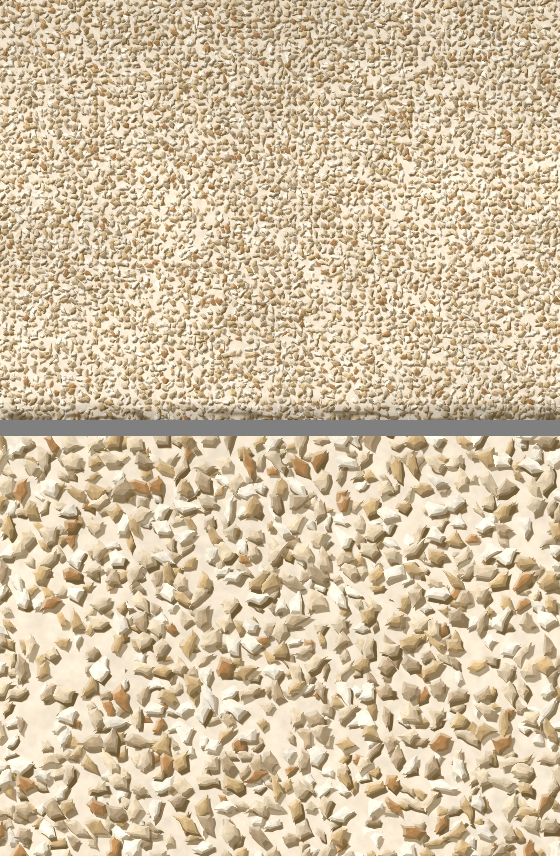
Top, the full canvas; bottom, a detail of the centre.
Write a Shadertoy shader that draws this texture.

```glsl
const float TAU = 6.2831853;
const float COARSE_DENSITY = 55.0;   // grains per canvas height
const float FINE_DENSITY = 76.0;
const float SHADOW_LENGTH = 0.21;    // in grain cells
const float BEVEL = 0.13;
const vec2 TO_LIGHT = vec2(-0.6, 0.8);
const vec3 MORTAR = vec3(0.96, 0.90, 0.81);
const vec3 CREAM = vec3(0.98, 0.94, 0.86);
const vec3 SAND = vec3(0.88, 0.80, 0.67);
const vec3 OCHRE = vec3(0.80, 0.68, 0.49);
const vec3 TAUPE = vec3(0.73, 0.64, 0.51);
const vec3 RUST = vec3(0.71, 0.53, 0.34);
const vec3 SHADE = vec3(0.41, 0.33, 0.20);

struct Grain {
    float dist;    // signed distance in cells
    vec2 facing;   // outward direction of the nearest side
    vec2 id;
};

float hash(vec2 p) {
    vec3 q = fract(vec3(p.xyx) * 0.1031);
    q += dot(q, q.yzx + 33.33);
    return fract((q.x + q.y) * q.z);
}

float noise(vec2 p) {
    vec2 i = floor(p), f = fract(p);
    f = f * f * (3.0 - 2.0 * f);
    return mix(mix(hash(i), hash(i + vec2(1, 0)), f.x),
               mix(hash(i + vec2(0, 1)), hash(i + vec2(1, 1)), f.x), f.y);
}

float fbm(vec2 p) {
    return 0.55 * noise(p) + 0.3 * noise(p * 2.1 + 7.0) + 0.15 * noise(p * 4.3 + 19.0);
}

// Nearest angular grain: a stretched, turned polygon in each jittered cell
Grain findGrain(vec2 p, float presence) {
    Grain best = Grain(9.0, vec2(0), vec2(0));
    vec2 cell = floor(p);
    for (int y = -1; y <= 1; y++)
    for (int x = -1; x <= 1; x++) {
        vec2 id = cell + vec2(x, y);
        if (hash(id + 91.0) > presence) continue;
        vec2 center = id + 0.5 + 0.62 * (vec2(hash(id), hash(id + 37.0)) - 0.5);
        float turn = TAU * hash(id + 13.0);
        mat2 spin = mat2(cos(turn), sin(turn), -sin(turn), cos(turn));
        float stretch = mix(1.0, 1.5, hash(id + 53.0));
        vec2 q = (p - center) * spin * vec2(1.0 / stretch, stretch);
        float dist = -9.0;
        vec2 side = vec2(0);
        for (int k = 0; k < 5; k++) {
            float n = float(k);
            float a = (n + 0.7 * hash(id + 5.3 * n + 3.0)) * TAU / 5.0;
            vec2 dir = vec2(cos(a), sin(a));
            float d = dot(q, dir) - mix(0.22, 0.43, hash(id + 7.7 * n + 61.0));
            if (d > dist) { dist = d; side = dir; }
        }
        if (dist < best.dist)
            best = Grain(dist, spin * normalize(side * vec2(1.0 / stretch, stretch)), id);
    }
    return best;
}

vec3 grainColor(vec2 id) {
    float pick = hash(id + 171.0);
    vec3 c = pick < 0.24 ? CREAM : pick < 0.57 ? SAND : pick < 0.78 ? OCHRE : pick < 0.93 ? TAUPE : RUST;
    return c * mix(0.93, 1.05, hash(id + 211.0));
}

// Lays one layer of grains and their cast shadows over the ground
vec3 layGrains(vec3 ground, vec2 uv, float density, float presence) {
    vec2 p = uv * density + density;
    p += 0.16 * (vec2(noise(p * 2.5), noise(p * 2.5 + 43.0)) - 0.5);
    float aa = 0.75 * density / iResolution.y;
    Grain caster = findGrain(p + TO_LIGHT * SHADOW_LENGTH, presence);
    float shadow = 1.0 - smoothstep(-aa, aa, caster.dist);
    shadow *= mix(0.5, 1.0, hash(caster.id + 29.0));
    vec3 color = mix(ground, SHADE, shadow);

    Grain grain = findGrain(p, presence);
    float lit = dot(grain.facing, TO_LIGHT);
    float rim = smoothstep(-BEVEL - aa, -BEVEL + aa, grain.dist);
    vec3 stone = grainColor(grain.id) * (1.0 + 0.06 * lit);
    stone *= 0.87 + 0.26 * fbm(p * 4.0);
    stone = mix(stone, lit > 0.0 ? CREAM : SHADE, rim * abs(lit) * (lit > 0.0 ? 0.6 : 0.55));
    return mix(color, stone, 1.0 - smoothstep(-aa, aa, grain.dist));
}

void mainImage(out vec4 fragColor, in vec2 fragCoord) {
    vec2 uv = fragCoord / iResolution.y;
    float patches = fbm(uv * 5.0 + 3.0);

    // Mortar with soft mottling, then small and large grains
    vec3 color = MORTAR * (0.94 + 0.12 * fbm(uv * 130.0));
    float presence = 0.84 + 0.12 * uv.y - 0.3 * (patches - 0.5);
    color = layGrains(color, uv + 2.7, FINE_DENSITY, presence - 0.22);
    color = layGrains(color, uv, COARSE_DENSITY, presence);

    // Broad tone changes and a dim strip along the lower edge
    color *= 1.035 - 0.07 * smoothstep(0.55, 1.0, uv.y) + 0.1 * (patches - 0.5);
    float ragged = uv.y + 0.025 * (noise(uv * vec2(28.0, 60.0)) - 0.5);
    color *= mix(0.8, 1.0, smoothstep(0.015, 0.055, ragged));
    float crack = 1.0 - smoothstep(0.002, 0.009, abs(ragged - 0.008));
    color = mix(color, SHADE * 0.8, 0.6 * crack * smoothstep(0.3, 0.7, noise(uv * 35.0)));
    fragColor = vec4(clamp(color, 0.0, 1.0), 1.0);
}
```
